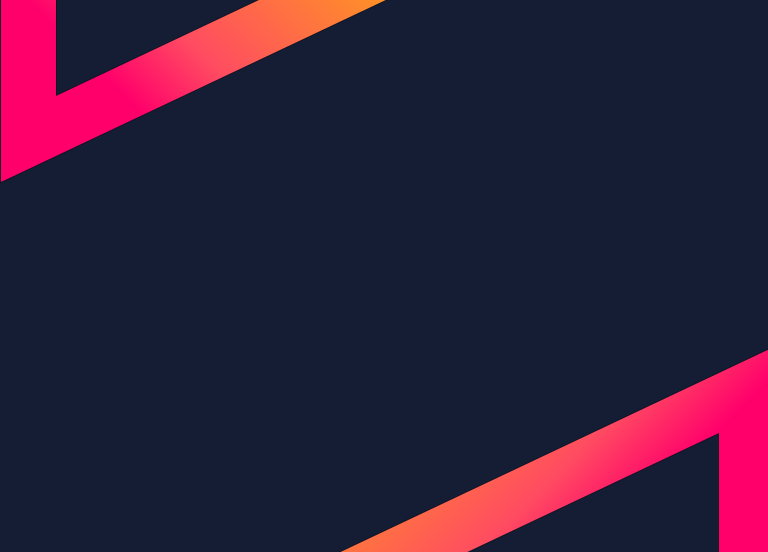
This background is drawn by a Shadertoy shader. Its source:

```glsl
// Two glowing angular ribbons in opposite corners of a flat navy field.
// Each ribbon is one chevron distance function, turned by half a circle for
// the second corner, and filled with a diagonal pink-coral-amber ramp.

const vec3 NAVY  = vec3(0.082, 0.112, 0.205);
const vec3 PINK  = vec3(1.00, 0.00, 0.42);
const vec3 CORAL = vec3(1.00, 0.30, 0.38);
const vec3 AMBER = vec3(1.00, 0.57, 0.15);

const float SLOPE = 0.473;                   // rise of the slanted arm
const vec2  ARM_WIDTH = vec2(0.0996, 0.1087); // upright: across, slant: vertical

// Signed distance to a chevron whose inner corner is at the origin.
float chevron(vec2 q, float slope, vec2 width) {
    float stretch = sqrt(1.0 + slope * slope);
    float slant = slope * q.x - q.y;
    float outer = max((slant - width.y) / stretch, -q.x - width.x);
    float notch = max(-q.x, slant / stretch);
    return max(outer, -notch);
}

// Three-stop ramp along a distance in canvas heights.
vec3 ramp(float t) {
    vec3 warm = mix(PINK, CORAL, clamp(t / 0.22, 0.0, 1.0));
    return mix(warm, AMBER, clamp((t - 0.22) / 0.43, 0.0, 1.0));
}

// Lays a ribbon with a thin dark rim over the colour below.
vec3 paintRibbon(vec3 below, float dist, float t, float pixel) {
    float rim = 1.0 - smoothstep(0.0, 0.003, dist);
    float fill = clamp(0.5 - dist / pixel, 0.0, 1.0);
    return mix(below * (1.0 - 0.35 * rim), ramp(t), fill);
}

void mainImage(out vec4 fragColor, in vec2 fragCoord) {
    float pixel = 1.0 / iResolution.y;
    vec2 p = fragCoord * pixel;
    float aspect = iResolution.x * pixel;

    // Local frames at the inner corner of each ribbon
    vec2 topLeft = p - vec2(0.1014, 0.8261);
    vec2 bottomRight = vec2(aspect - 0.0888, 0.2156) - p;

    vec3 color = NAVY;
    color = paintRibbon(color, chevron(topLeft, SLOPE, ARM_WIDTH),
                        topLeft.x + topLeft.y - 0.123, pixel);
    color = paintRibbon(color, chevron(bottomRight, SLOPE, ARM_WIDTH),
                        bottomRight.x - bottomRight.y - 0.004, pixel);

    fragColor = vec4(color, 1.0);
}
```
